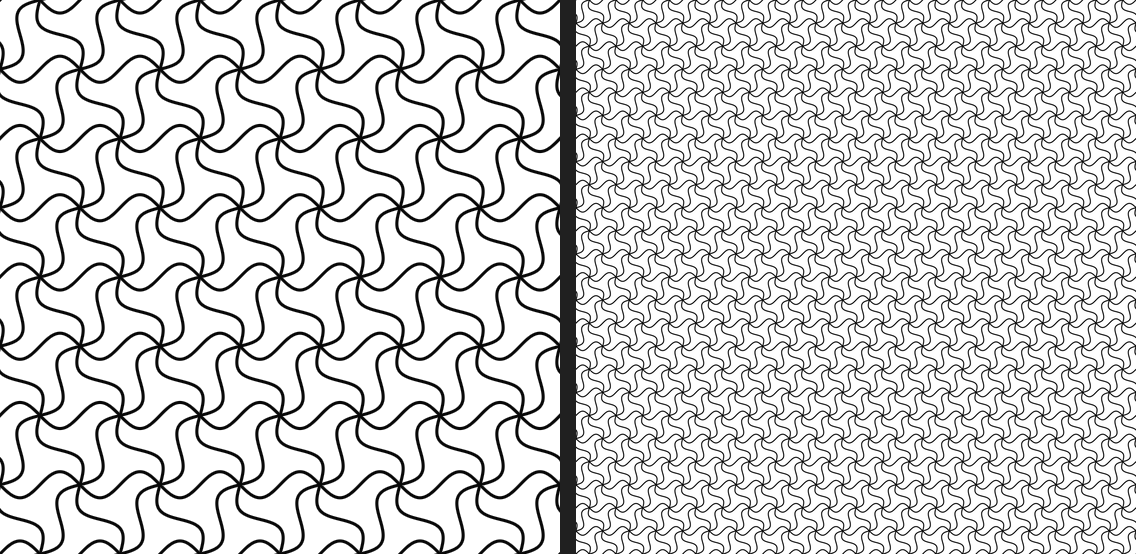
Left: one tile. Right: repeated 3 by 3.
Reproduce this pattern procedurally as a WebGL 1 fragment shader.

```glsl
precision highp float;
// Black wavy lines along the three directions of a triangular lattice, on white.

#define COLUMNS 7.0       // lattice steps across
#define ROW_PAIRS 4.0     // pairs of staggered rows, bottom to top
#define AMPLITUDE 0.163   // wave height, in lattice steps
#define LINE_WIDTH 0.0385 // in lattice steps
#define EDGE_SOFTNESS 1.1 // in pixels
#define INK vec3(0.03)
#define PAPER vec3(1.0)

uniform vec2 u_resolution;

const float TAU = 6.2831853;
const float ROW_HEIGHT = 0.8660254;

// Turns a point by 60 degrees, which maps the lattice onto itself.
vec2 turnSixth(vec2 p) {
  return vec2(0.5 * p.x - ROW_HEIGHT * p.y, ROW_HEIGHT * p.x + 0.5 * p.y);
}

// Distance to the nearest horizontal wave; each row is shifted by half a step.
float waveDistance(vec2 p) {
  float row = floor(p.y / ROW_HEIGHT + 0.5);
  float phase = TAU * (p.x - 0.5 * row);
  float height = p.y - row * ROW_HEIGHT + AMPLITUDE * sin(phase);
  float slope = AMPLITUDE * TAU * cos(phase);
  return abs(height) / sqrt(1.0 + slope * slope);
}

void main() {
  // Lattice coordinates, with a node half a step in along the bottom edge.
  vec2 uv = gl_FragCoord.xy / u_resolution;
  vec2 p = uv * vec2(COLUMNS, 2.0 * ROW_PAIRS * ROW_HEIGHT) - vec2(0.5, 0.0);

  // The same wave in all three lattice directions.
  float dist = 1.0;
  for (int i = 0; i < 3; i++) {
    dist = min(dist, waveDistance(p));
    p = turnSixth(p);
  }

  // Ink with smoothed edges.
  float blur = EDGE_SOFTNESS * COLUMNS / u_resolution.x;
  float ink = clamp(0.5 + (0.5 * LINE_WIDTH - dist) / blur, 0.0, 1.0);
  gl_FragColor = vec4(mix(PAPER, INK, ink), 1.0);
}
```
